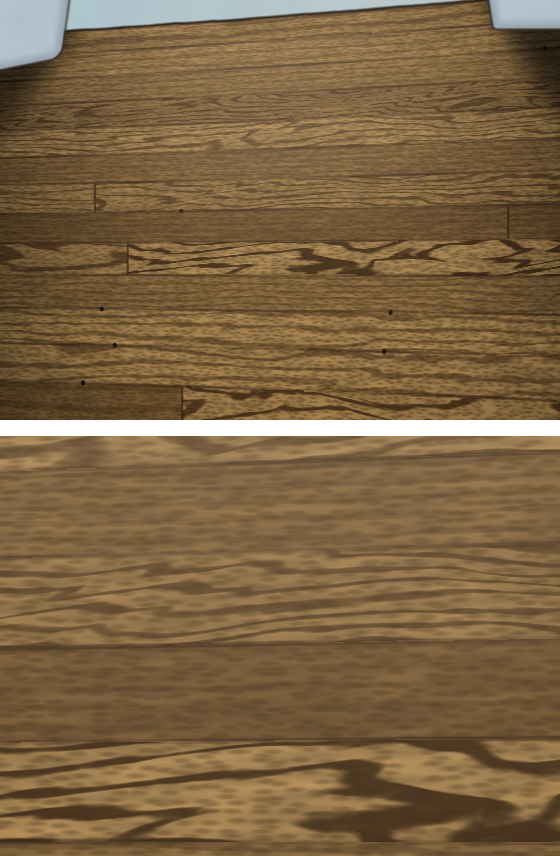
Top: the whole. Bottom: its middle third, enlarged.
Write a WebGL 2 fragment shader that draws this texture.

```glsl
#version 300 es
precision highp float;
// Worn oak strip floor in mild perspective, meeting a pale wall and two door frames.
uniform vec2 u_resolution;
out vec4 outColor;

// Per plank row: tone, grain strength, growth rings across the strip.
const vec3 ROWS[13] = vec3[13](
  vec3(.62, .40, 2.), vec3(.70, .20, 3.), vec3(.55, .10, 4.), vec3(.42, .65, 6.),
  vec3(.80, .55, 4.), vec3(.36, .12, 5.), vec3(.60, .60, 5.), vec3(.12, .10, 5.),
  vec3(.78, 1.0, 2.4), vec3(.45, .22, 5.), vec3(.78, .42, 3.), vec3(.72, .42, 2.6),
  vec3(.68, .85, 2.2));

// Per plank row: position of the butt joint, tone change to its left.
const vec2 JOINTS[13] = vec2[13](
  vec2(-1, 0), vec2(-1, 0), vec2(-1, 0), vec2(-1, 0), vec2(-1, 0), vec2(-1, 0),
  vec2(.226, .1), vec2(1.21, .05), vec2(.304, -.1), vec2(-1, 0), vec2(-1, 0),
  vec2(-1, 0), vec2(.434, -.5));

vec2 hash2(vec2 p) {
  vec3 q = fract(p.xyx * vec3(.1031, .1030, .0973));
  q += dot(q, q.yzx + 33.33);
  return fract((q.xx + q.yz) * q.zy);
}

// Cellular noise: distance to the nearest scattered point.
float cells(vec2 p) {
  vec2 base = floor(p);
  float nearest = 2.;
  for (int j = -1; j <= 1; j++)
    for (int i = -1; i <= 1; i++) {
      vec2 cell = base + vec2(i, j);
      nearest = min(nearest, distance(p, cell + hash2(cell)));
    }
  return nearest;
}

// Layered sines, each layer bent by the one before.
float waves(vec2 p) {
  float sum = 0., amp = .55;
  for (int i = 0; i < 4; i++) {
    p += .6 * sin(p.yx * 1.3 + vec2(0, 1.7));
    sum += amp * sin(p.x) * cos(p.y);
    p = mat2(1.6, .9, -.9, 1.6) * p;
    amp *= .5;
  }
  return sum;
}

vec3 floorColor(float x, float depth, float r) {
  float row = clamp(floor(r), 0., 12.);
  vec3 plank = ROWS[int(row)];
  vec2 joint = JOINTS[int(row)];
  float isLeft = step(x, joint.x);
  float tone = plank.x + joint.y * isLeft;
  float strength = plank.y * (joint.y < -.3 ? 1. - .8 * isLeft : 1. - .3 * isLeft);
  float seed = row * 7.3 + isLeft * 3.1;

  // Growth rings are contours of a warped field along the plank
  float figure = waves(vec2(x * 6. + seed, r * 2.2 + seed));
  float field = 6.283 * plank.z * (r - row + .75 * strength * figure);
  float detail = 1. - smoothstep(1.5, 3.5, fwidth(field));
  float ragged = waves(vec2(x * 45., r * 9.));
  float ring = smoothstep(.25, .95, sin(field) + .35 * ragged) * detail;

  // Pores are short stretched cells
  float pores = smoothstep(.55, .1, cells(vec2(x * 45. + seed, r * 13.)));
  float streaks = cells(vec2(x * 14. + seed, r * 9.)) - .45;

  vec3 color = mix(vec3(.36, .26, .14), vec3(.67, .53, .32), tone);
  color *= 1. + .28 * streaks + .08 * figure;
  color = mix(color, vec3(.21, .14, .06), .33 * pores);
  color = mix(color, vec3(.19, .12, .05), ring * min(.9, .15 + .75 * strength));

  // Seams, butt joints and nail holes
  float soft = fwidth(r);
  float edge = abs(r - floor(r + .5));
  float seam = 1. - smoothstep(.01, .03 + soft, edge);
  seam *= .45 + .2 * sin(x * 9. + floor(r + .5) * 4.);
  float butt = 1. - smoothstep(.001, .004, abs(x - joint.x));
  color = mix(color, vec3(.16, .10, .05), max(seam, .7 * butt));
  vec2 nail = vec2(x * 1.7, floor(r + .5));
  vec2 pick = hash2(floor(nail) + nail.y * 3.);
  float nailX = (floor(nail.x) + .2 + .6 * pick.x) / 1.7;
  float hole = length(vec2(x - nailX, edge * .075));
  color = mix(color, vec3(.08, .07, .05), step(.65, pick.y) * smoothstep(.007, .003, hole));

  // Hazy daylight from the wall, shadows beside the frames, dim corners
  float glare = exp(-3. * pow(x - .68, 2.) - 5. * pow(depth - .22, 2.));
  color = mix(color, vec3(.68, .59, .49), .30 * glare);
  float shadow = smoothstep(.06, -.06, x - .23 + .7 * depth)
               + smoothstep(.06, -.06, 1.15 + .65 * depth - x);
  color *= 1. - .6 * shadow * smoothstep(.5, .12, depth);
  return color * (1.04 - .32 * pow(abs(x - .7) / .7, 3.));
}

void main() {
  vec2 p = gl_FragCoord.xy / u_resolution.y;
  float x = p.x, depth = 1. - p.y, px = 1.5 / u_resolution.y;

  // Rows fan out slightly and widen toward the viewer
  float level = depth + (.08 - .125 * depth) * (x - .667);
  float r = -.6 + 17.2 * level - 3.9 * level * level;
  vec3 color = floorColor(x, depth, r);

  // Wall with a grimy, uneven foot
  float wall = level - .036 + .002 * waves(vec2(x * 25., 2.));
  vec3 paint = mix(vec3(.67, .77, .80), vec3(.73, .78, .79), x) + .015 * waves(p * 18.);
  color = mix(color, vec3(.13, .10, .08), .85 * smoothstep(.010, .002, wall));
  color = mix(color, paint, smoothstep(px, -px, wall));

  // Door frames with rounded lower corners and dark outlines
  vec2 leftSide = vec2(x - .163 + .14 * depth, depth - .165 + .2 * x) + .025;
  float leftFrame = length(max(leftSide, 0.)) + min(max(leftSide.x, leftSide.y), 0.) - .025;
  vec2 rightSide = vec2(1.165 + .16 * depth - x, depth - .068) + .008;
  float rightFrame = length(max(rightSide, 0.)) + min(max(rightSide.x, rightSide.y), 0.) - .008;
  float frame = min(leftFrame, rightFrame);
  color = mix(color, vec3(.20, .17, .14), .75 * smoothstep(.009, .001, frame));
  vec3 trim = vec3(.70, .76, .80) * (1. - .15 * smoothstep(-.03, 0., frame));
  color = mix(color, trim + .012 * waves(p * 30.), smoothstep(px, -px, frame));
  outColor = vec4(color, 1);
}
```
